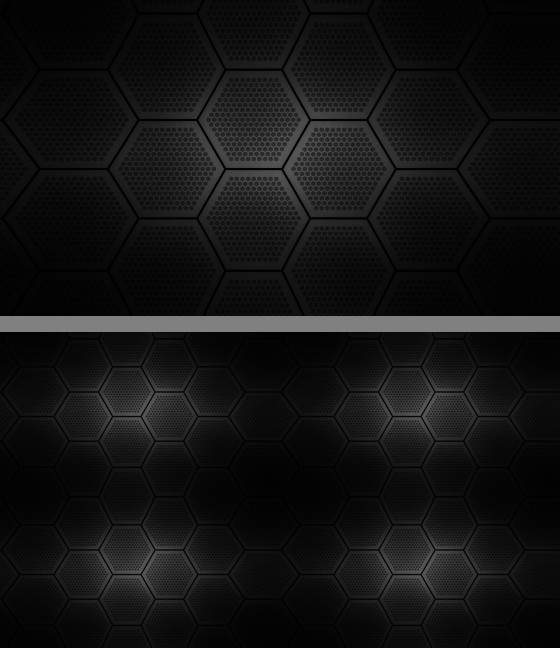
Top: one tile. Bottom: repeated 2 by 2.
This pattern is drawn by a Shadertoy shader. Its source:

```glsl
// Dark honeycomb of perforated metal panels under a soft central light, tiling.

const float ROOT3 = 1.7320508;
const float TAU = 6.2831853;

// Offset from p to the nearest centre of a staggered grid with the given period.
vec2 nearestOffset(vec2 p, vec2 period) {
    vec2 a = p - period * round(p / period);
    vec2 b = p - period * (round(p / period - 0.5) + 0.5);
    return dot(a, a) < dot(b, b) ? a : b;
}

// Hexagonal norm: equals the apothem on the border of a flat-topped hexagon.
float hexNorm(vec2 p) {
    p = abs(p);
    return max(p.y, dot(p, vec2(0.5 * ROOT3, 0.5)));
}

// Periodic warp: even and denser in the middle, looser at the dark edges.
vec2 tighten(vec2 p) {
    vec2 amount = vec2(0.134, 0.098);
    return p + amount * (sin(TAU * p) - 0.125 * sin(2.0 * TAU * p)) / TAU;
}

float hash(vec2 p) {
    vec3 q = fract(vec3(p.xyx) * 0.1031);
    q += dot(q, q.yzx + 33.33);
    return fract((q.x + q.y) * q.z);
}

// Value noise on a grid of whole cells that wraps at the canvas edges.
float wrapNoise(vec2 uv, vec2 cells) {
    vec2 p = uv * cells;
    vec2 i = floor(p);
    vec2 f = p - i;
    f = f * f * (3.0 - 2.0 * f);
    float low = mix(hash(mod(i, cells)), hash(mod(i + vec2(1, 0), cells)), f.x);
    float high = mix(hash(mod(i + vec2(0, 1), cells)), hash(mod(i + 1.0, cells)), f.x);
    return mix(low, high, f.y);
}

void mainImage(out vec4 fragColor, in vec2 fragCoord) {
    vec2 uv = fragCoord / iResolution.xy;
    float pixel = 3.2 / iResolution.y;

    // Large panels: three staggered pairs across, three down, each one unit tall.
    vec2 period = vec2(ROOT3, 1.0);
    vec2 place = tighten(uv - 0.5) - vec2(-0.0516, 0.129);
    vec2 panel = nearestOffset(place * 3.0 * period, period);
    float edge = 0.5 - hexNorm(panel);

    // Small pointed-top holes, eight rings around each panel centre.
    float spacing = 0.0575;
    vec2 grid = panel / spacing;
    vec2 hole = nearestOffset(grid, vec2(1.0, ROOT3));
    float inField = step(hexNorm(grid - hole), 4.0 * ROOT3 + 0.1);
    float holeDist = hexNorm(hole.yx) - 0.39;
    float blur = 0.6 * pixel / spacing;
    float holeMask = inField * (1.0 - smoothstep(-blur, blur, holeDist));
    float lip = inField * (1.0 - smoothstep(0.0, 0.2, abs(holeDist - 0.05)));
    lip *= 1.0 - smoothstep(-0.4, 0.1, hole.y);

    // Light that fades smoothly and periodically towards the edges.
    vec2 fall = sin(0.5 * TAU * (uv - vec2(0.5, 0.515)));
    float light = 0.335 * exp(-1.6 * dot(fall, fall));

    // Brighter rims, dimmer panel centres and faint uneven sheen.
    float tone = light * mix(1.0, 0.8, smoothstep(0.0, 0.45, edge));
    tone *= 0.9 + 0.2 * wrapNoise(uv, vec2(14, 8));
    tone *= 0.97 + 0.06 * wrapNoise(uv, vec2(128, 72));
    tone *= 1.0 + 0.1 * lip;
    tone *= mix(1.0, 0.54 - 0.15 * hole.y, holeMask);

    // Black seams with a narrow soft shadow.
    tone *= 1.0 - 0.25 * exp(-edge * 55.0);
    tone *= smoothstep(0.0105 - 0.6 * pixel, 0.0105 + 0.6 * pixel, edge);

    fragColor = vec4(vec3(tone), 1.0);
}
```
